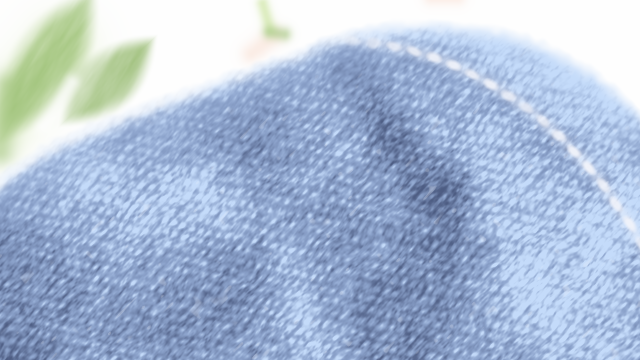
Give the GLSL for this texture, as a WebGL 1 fragment shader.

```glsl
precision highp float;
// Soft-focus blue denim with a curved stitched seam, folds and blurred leaves.
uniform vec2 u_resolution;

const vec3 DENIM_DARK = vec3(0.30, 0.36, 0.51);
const vec3 DENIM_MID = vec3(0.55, 0.64, 0.80);
const vec3 DENIM_LIGHT = vec3(0.77, 0.86, 0.98);
const vec3 BACKDROP = vec3(0.995, 0.995, 0.995);
const vec3 LEAF = vec3(0.65, 0.78, 0.51);
const vec3 LEAF_GLOW = vec3(0.87, 0.93, 0.76);
const vec3 BLUSH = vec3(0.98, 0.90, 0.86);
const vec3 THREAD = vec3(0.94, 0.95, 0.98);
const float STITCH_LENGTH = 0.060;
const float STITCH_WIDTH = 0.015;
const float ROW_SPACING = 0.031;
const float YARN_SPACING = 0.023;
const float WEAVE_CONTRAST = 0.17;
const float FIBRE_CONTRAST = 0.62;
const float TAU = 6.28318;

float hash(vec2 p) {
  vec3 q = fract(vec3(p.xyx) * 0.1031);
  q += dot(q, q.yzx + 33.33);
  return fract((q.x + q.y) * q.z);
}

float noise(vec2 p) {
  vec2 i = floor(p), f = fract(p);
  f = f * f * (3.0 - 2.0 * f);
  return mix(mix(hash(i), hash(i + vec2(1.0, 0.0)), f.x),
             mix(hash(i + vec2(0.0, 1.0)), hash(i + vec2(1.0, 1.0)), f.x), f.y);
}

float fbm(vec2 p) {
  float sum = 0.0, gain = 0.5;
  for (int i = 0; i < 4; i++) {
    sum += gain * noise(p);
    p = p * 2.03 + 17.0;
    gain *= 0.5;
  }
  return sum;
}

vec2 turn(vec2 p, float a) {
  float c = cos(a), s = sin(a);
  return vec2(c * p.x + s * p.y, c * p.y - s * p.x);
}

// Soft band around the segment a-b
float fold(vec2 p, vec2 a, vec2 b, float width) {
  vec2 d = b - a;
  float h = clamp(dot(p - a, d) / dot(d, d), 0.0, 1.0);
  float r = length(p - a - d * h) / width;
  return exp(-r * r);
}

// Blurred pointed leaf, its long axis turned by angle
float leaf(vec2 p, vec2 centre, float angle, vec2 size, float blur) {
  vec2 q = turn(p - centre, angle) / size;
  float d = abs(q.y) - (1.0 - q.x * q.x);
  return 1.0 - smoothstep(-blur, blur, d);
}

float clothEdge(float x) {
  float slope = 0.555 + 0.365 * x - 0.06 * exp(-x / 0.1);
  float d = (x - 1.19) * (x - 1.19);
  float crown = 0.935 - 0.5 * d - 0.65 * d * d;
  return mix(slope, crown, smoothstep(0.72, 0.95, x));
}

float seamHeight(float x) {
  float d = (x - 0.95) * (x - 0.95);
  return 0.885 - 0.69 * d - 0.258 * d * d * d;
}

vec3 backdrop(vec2 p) {
  vec3 c = mix(BACKDROP, LEAF_GLOW, 0.6 * fold(p, vec2(0.0, 0.66), vec2(0.17, 0.86), 0.09));
  float veins = 0.72 + 0.8 * (fbm(turn(p, 1.0) * vec2(5.0, 24.0)) - 0.4);
  c = mix(c, LEAF, veins * leaf(p, vec2(0.13, 0.82), 1.02, vec2(0.23, 0.08), 0.45));
  c = mix(c, LEAF * 0.97, veins * leaf(p, vec2(0.30, 0.775), 0.75, vec2(0.16, 0.065), 0.45));
  c = mix(c, LEAF, 0.6 * fold(p, vec2(0.0, 0.58), vec2(0.02, 0.76), 0.04));
  c = mix(c, BACKDROP, 0.75 * fold(p, vec2(0.12, 0.65), vec2(0.20, 0.77), 0.024));
  c = mix(c, BLUSH, 0.7 * fold(p, vec2(0.70, 0.85), vec2(0.76, 0.90), 0.03));
  c = mix(c, LEAF_GLOW, fold(p, vec2(0.73, 0.99), vec2(0.75, 0.92), 0.018));
  c = mix(c, LEAF, 0.6 * fold(p, vec2(0.75, 0.91), vec2(0.79, 0.905), 0.02));
  return mix(c, BLUSH, 0.7 * fold(p, vec2(1.20, 1.01), vec2(1.27, 1.01), 0.025));
}

// Broad light and shadow across the cloth, 0 dark to 1 light
float clothTone(vec2 p) {
  float t = 0.50 + 0.40 * (fbm(p * 5.0) - 0.47);
  t -= 0.22 * fold(p, vec2(0.98, 0.81), vec2(1.08, 0.63), 0.07);
  t -= 0.24 * fold(p, vec2(1.09, 0.60), vec2(1.24, 0.46), 0.075);
  t -= 0.26 * fold(p, vec2(1.24, 0.40), vec2(1.15, 0.08), 0.13);
  t -= 0.18 * fold(p, vec2(0.70, 0.65), vec2(0.74, 0.50), 0.09);
  t -= 0.28 * fold(p, vec2(0.0, 0.28), vec2(0.04, 0.0), 0.15);
  t -= 0.20 * fold(p, vec2(0.40, 0.08), vec2(0.70, 0.24), 0.13);
  t -= 0.12 * fold(p, vec2(0.88, 0.38), vec2(1.05, 0.20), 0.10);
  t += 0.20 * fold(p, vec2(0.28, 0.52), vec2(0.60, 0.42), 0.12);
  t += 0.20 * fold(p, vec2(0.80, 0.27), vec2(0.88, 0.03), 0.07);
  t += 0.26 * fold(p, vec2(1.37, 0.42), vec2(1.52, 0.10), 0.10);
  t += 0.16 * fold(p, vec2(1.20, 0.70), vec2(1.65, 0.32), 0.12);
  t += 0.14 * fold(p, vec2(1.72, 0.40), vec2(1.72, 0.05), 0.12);
  return t;
}

// Slanted yarns in staggered rows, with uneven fibres
float denimTexture(vec2 p) {
  vec2 w = p + 0.014 * vec2(noise(p * 13.0), noise(p * 13.0 + 40.0));
  float yarn = sin(TAU * turn(w, 0.88).y / YARN_SPACING);
  float row = sin(TAU * turn(w, -0.2).y / ROW_SPACING);
  vec2 along = turn(w, 0.85);
  float fibres = noise(along * vec2(36.0, 105.0)) * 0.55 + noise(along * vec2(80.0, 210.0)) * 0.45;
  return WEAVE_CONTRAST * (0.5 * yarn + 0.4 * row + 0.5 * yarn * row)
       + FIBRE_CONTRAST * (fibres - 0.5) + 0.12 * (noise(p * 140.0) - 0.5);
}

void main() {
  vec2 p = gl_FragCoord.xy / u_resolution.y;
  float depth = clothEdge(p.x) - p.y + 0.012 * (noise(p * 45.0) - 0.5);
  float seam = p.y - seamHeight(p.x) + 0.008 * (noise(p * 30.0) - 0.5);
  float seamSlope = 1.38 * (p.x - 0.95) + 1.55 * pow(abs(p.x - 0.95), 5.0);
  float seamDist = seam / sqrt(1.0 + seamSlope * seamSlope);
  float seamStart = smoothstep(0.86, 1.10, p.x);

  // Cloth: weave is sharpest in the middle and paler past the seam
  float focus = smoothstep(0.0, 0.3, depth) * 0.55 + 0.45;
  float tone = clothTone(p) + focus * denimTexture(p);
  tone += 0.24 * seamStart * smoothstep(-0.01, 0.03, seamDist);
  tone -= 0.10 * seamStart * exp(-pow((seamDist - 0.027) / 0.018, 2.0));
  tone += 0.30 * exp(-max(depth, 0.0) / 0.035);
  vec3 cloth = mix(DENIM_DARK, DENIM_MID, smoothstep(-0.15, 0.54, tone));
  cloth = mix(cloth, DENIM_LIGHT, smoothstep(0.42, 0.92, tone));

  // Pale flecks of lint
  float lint = smoothstep(0.86, 0.97, noise(turn(p, 0.8) * vec2(34.0, 60.0) + 9.0));
  cloth = mix(cloth, THREAD, 0.25 * lint * focus);

  // Stitches follow the seam by angle, joined by a faint glow
  float s = atan(p.x - 0.95, p.y - 0.13) * 0.78 / STITCH_LENGTH;
  float dash = abs(fract(s) - 0.5);
  float stitch = 1.0 - smoothstep(0.3, 1.4, length(vec2(dash / 0.5, seamDist / STITCH_WIDTH)));
  stitch *= 0.8 + 0.2 * hash(vec2(floor(s), 3.0));
  float glow = 0.42 * exp(-pow(seamDist / 0.018, 2.0));
  cloth = mix(cloth, THREAD, seamStart * max(stitch, glow));

  // Bright haze spills over the blurred edge
  float blur = mix(0.030, 0.016, smoothstep(0.0, 0.9, p.x));
  vec3 color = mix(backdrop(p), cloth, smoothstep(-blur, blur, depth));
  color = mix(color, BACKDROP, 0.55 * exp(-pow((depth - 0.004) / 0.024, 2.0)));
  gl_FragColor = vec4(color, 1.0);
}
```
